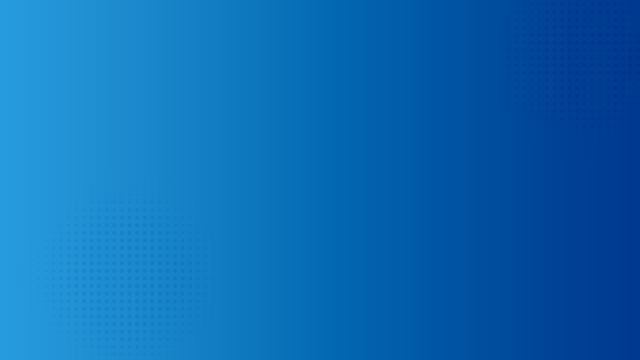
A Shadertoy shader for this background:

```glsl
// A smooth horizontal blue gradient, light on the left and deep on the right,
// with two faint round patches of halftone dots. The gradient blends colour
// stops; the dots are a repeated disc whose radius shrinks toward the patch rim.

const int STOP_COUNT = 7;
const float DOT_SPACING = 0.0211; // in canvas heights

// Blends the colour stops along x in 0..1.
vec3 blueGradient(float x) {
    float places[STOP_COUNT] = float[](0.0, 0.12, 0.335, 0.515, 0.695, 0.895, 1.0);
    vec3 colors[STOP_COUNT] = vec3[](
        vec3(0.15, 0.61, 0.87), vec3(0.13, 0.57, 0.83), vec3(0.07, 0.49, 0.76),
        vec3(0.01, 0.41, 0.70), vec3(0.00, 0.33, 0.64), vec3(0.00, 0.25, 0.58),
        vec3(0.00, 0.225, 0.56));
    vec3 color = colors[0];
    for (int i = 1; i < STOP_COUNT; i++) {
        float blend = clamp((x - places[i - 1]) / (places[i] - places[i - 1]), 0.0, 1.0);
        color = mix(color, colors[i], blend);
    }
    return color;
}

// Coverage of a dot grid through anchor, fading out at the rim of a disc.
float halftonePatch(vec2 p, vec2 anchor, vec2 center, float radius, float pixel) {
    vec2 cell = floor((p - anchor) / DOT_SPACING + 0.5);
    vec2 dotCenter = anchor + cell * DOT_SPACING;
    float fade = 1.0 - smoothstep(0.35, 1.0, distance(dotCenter, center) / radius);
    float dotRadius = DOT_SPACING * mix(0.14, 0.27, fade);
    float edge = distance(p, dotCenter) - dotRadius;
    return fade * (1.0 - smoothstep(-0.5 * pixel, 0.5 * pixel, edge));
}

void mainImage(out vec4 fragColor, in vec2 fragCoord) {
    vec2 uv = fragCoord / iResolution.xy;
    vec2 p = fragCoord / iResolution.y;
    float pixel = 1.0 / iResolution.y;

    vec3 color = blueGradient(uv.x);

    // Dot patches: lower left and upper right
    float lowerDots = halftonePatch(p, vec2(0.634, 0.4375), vec2(0.35, 0.23), 0.33, pixel);
    float upperDots = halftonePatch(p, vec2(1.35, 0.924), vec2(1.61, 0.84), 0.31, pixel);
    color -= lowerDots * vec3(0.03, 0.035, 0.03);
    color -= upperDots * vec3(0.0, 0.025, 0.03);

    fragColor = vec4(clamp(color, 0.0, 1.0), 1.0);
}
```
